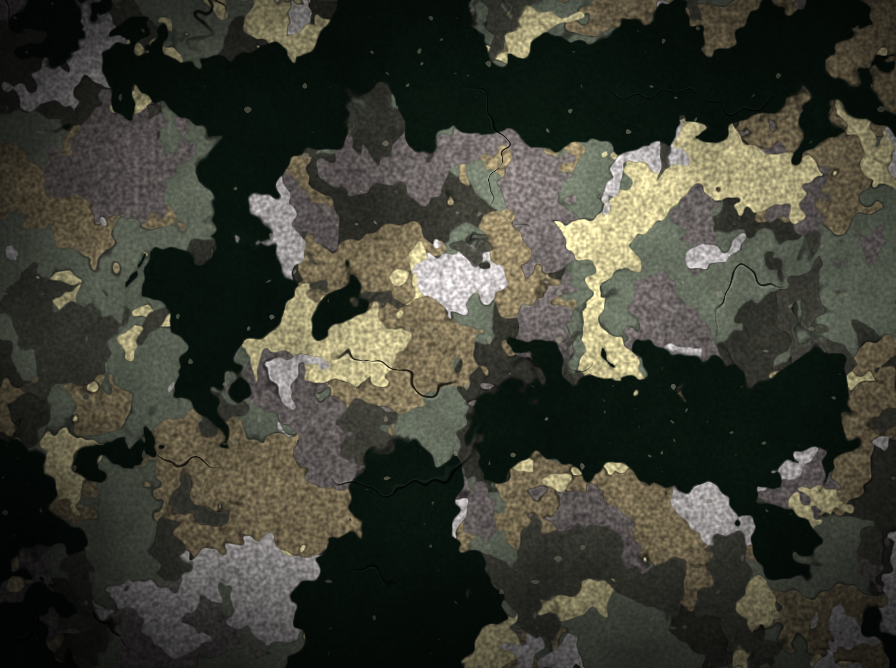
A WebGL 2 fragment shader for this texture:

```glsl
#version 300 es
precision highp float;
// Weathered camouflage paint on a wall: coats of pigment are laid over each
// other, each masked by warped, thresholded gradient noise with a chipped rim.
// Grain, stains, hairline cracks and a heavy vignette age the surface.
uniform vec2 u_resolution;
out vec4 fragColor;

float hash(vec2 p) {
    return fract(sin(dot(p, vec2(127.1, 311.7))) * 43758.5453);
}

float cornerSlope(vec2 cell, vec2 offset) {
    float angle = 6.2832 * hash(cell);
    return dot(vec2(cos(angle), sin(angle)), offset);
}

// Gradient noise, roughly -0.6 to 0.6
float noise(vec2 p) {
    vec2 i = floor(p), f = fract(p);
    vec2 w = f * f * f * (f * (f * 6.0 - 15.0) + 10.0);
    vec2 e = vec2(1.0, 0.0);
    float low = mix(cornerSlope(i, f), cornerSlope(i + e.xy, f - e.xy), w.x);
    float high = mix(cornerSlope(i + e.yx, f - e.yx), cornerSlope(i + e.xx, f - e.xx), w.x);
    return mix(low, high, w.y);
}

float fbm(vec2 p) {
    float sum = 0.0, amp = 1.0;
    for (int i = 0; i < 4; i++) {
        sum += amp * noise(p);
        p = mat2(1.6, 1.2, -1.2, 1.6) * p + 7.3;
        amp *= 0.48;
    }
    return sum;
}

// Ragged displacement that gives the coats their torn outlines
vec2 tear(vec2 p) {
    vec2 broad = vec2(noise(p * 13.0 + 3.1), noise(p * 13.0 + 41.7));
    vec2 fine = vec2(noise(p * 41.0 + 8.4), noise(p * 41.0 + 23.9));
    return 0.045 * broad + 0.018 * fine;
}

// One coat: shaded gap outside the rim, pigment with grain, worn light rim
vec3 coat(vec3 under, vec3 pigment, vec2 p, float scale, float level, float seed, float grit) {
    vec2 q = p + tear(p + seed * 0.37);
    float field = fbm(q * scale + seed * vec2(17.3, 9.1)) - level;
    field += grit * 0.16 * noise(p * 36.0 + seed * 5.7);
    float edge = clamp(fwidth(field), 0.002, 0.08);
    float mask = smoothstep(-edge, edge, field);
    float peeling = smoothstep(-0.05, 0.2, noise(p * 6.0 + seed * 3.3));

    float shade = smoothstep(-0.035, 0.0, field) * (0.12 + 0.4 * peeling);
    under *= 1.0 - shade;

    float grain = noise(p * 163.0 + seed) + 0.7 * noise(p * 87.0 - seed);
    float rim = (1.0 - smoothstep(0.0, 0.025, field)) * peeling;
    vec3 paint = pigment * (1.0 + grain * (0.12 + 0.4 * grit) + 0.22 * rim);
    return mix(under, paint, mask);
}

void main() {
    vec2 uv = gl_FragCoord.xy / u_resolution;
    vec2 p = gl_FragCoord.xy / u_resolution.y;

    // Sage wall, then the coats from the oldest to the newest
    vec3 color = vec3(0.40, 0.43, 0.37) * (1.0 + 0.18 * noise(p * 140.0));
    color = coat(color, vec3(0.20, 0.20, 0.175), p, 3.3, 0.08, 1.37, 0.35);
    color = coat(color, vec3(0.51, 0.46, 0.35), p, 3.0, 0.14, 2.71, 0.8);
    color = coat(color, vec3(0.40, 0.375, 0.37), p, 4.6, 0.24, 4.19, 0.7);
    color = coat(color, vec3(0.81, 0.77, 0.58), p, 4.2, 0.25, 5.53, 0.6);
    color = coat(color, vec3(0.73, 0.71, 0.71), p, 4.4, 0.28, 7.91, 0.6);
    color = coat(color, vec3(0.25, 0.25, 0.22), p, 5.0, 0.30, 9.43, 0.3);
    color = coat(color, vec3(0.035, 0.078, 0.052), p, 3.7, 0.16, 11.23, 0.15);

    // Stains and fine surface grain
    color *= 1.0 + 0.38 * fbm(p * 3.1 + 61.0) + 0.12 * noise(p * 24.0);
    color *= 1.0 + 0.16 * noise(p * 211.0 + 5.0);

    // Hairline cracks with a lit lip, only in some places
    float crackField = noise(p * 3.4 + 1.8 * tear(p * 0.8) * 3.4 + 29.0);
    float crackZone = smoothstep(0.08, 0.22, noise(p * 4.3 + 83.0));
    float crack = 1.0 - smoothstep(0.002, 0.011, abs(crackField));
    float lip = 1.0 - smoothstep(0.002, 0.011, abs(crackField - 0.016));
    color *= 1.0 - 0.75 * crack * crackZone;
    color += 0.10 * lip * crackZone * (0.3 + color);

    // Sparse pale chips
    float chip = smoothstep(0.47, 0.54, noise(p * 58.0 + 13.0));
    color = mix(color, vec3(0.55, 0.54, 0.46), 0.55 * chip);

    // Vignette, heaviest at the lower left
    float radius = length((uv - vec2(0.56, 0.56)) * vec2(1.5, 1.55));
    color *= mix(1.06, 0.22, smoothstep(0.25, 1.15, radius));

    fragColor = vec4(clamp(color, 0.0, 1.0), 1.0);
}
```
